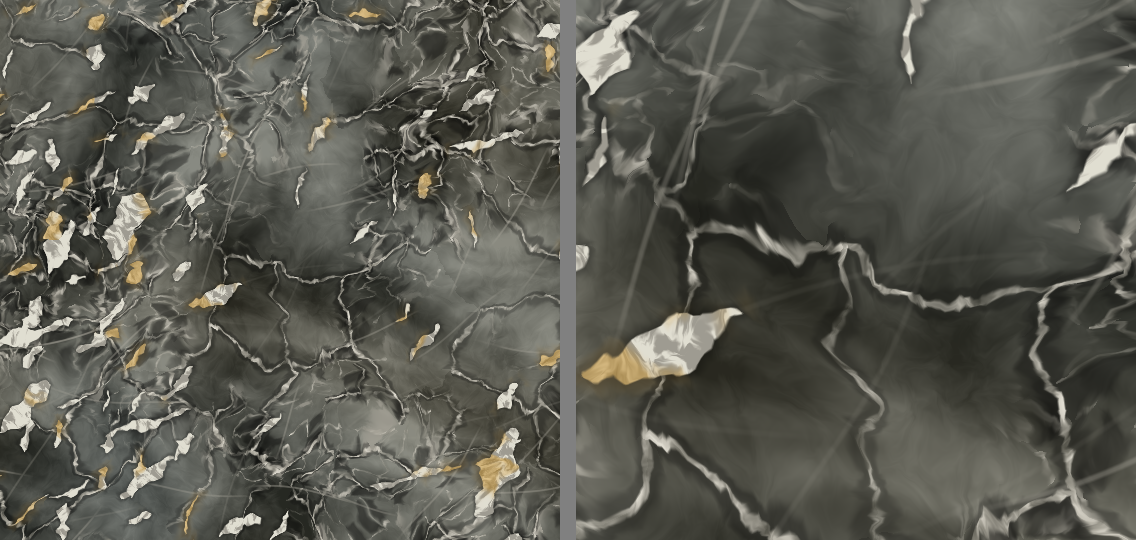
Left: the whole. Right: its middle third, enlarged.
This texture is drawn by a WebGL 2 fragment shader. Its source:

```glsl
#version 300 es
precision highp float;
// Dark grey brecciated marble with crusty broken veins, hairlines and cream-ochre shards.

uniform vec2 u_resolution;
out vec4 fragColor;

const vec3 DARK  = vec3(0.185, 0.19, 0.165);
const vec3 SLATE = vec3(0.52, 0.525, 0.49);
const vec3 VEIN  = vec3(0.69, 0.675, 0.63);
const vec3 CREAM = vec3(0.88, 0.87, 0.82);
const vec3 OCHRE = vec3(0.76, 0.63, 0.38);

mat2 turn(float a) {
  float c = cos(a), s = sin(a);
  return mat2(c, s, -s, c);
}

vec2 hash2(vec2 p) {
  vec3 q = fract(p.xyx * vec3(0.1031, 0.1030, 0.0973));
  q += dot(q, q.yzx + 33.33);
  return fract((q.xx + q.yz) * q.zy);
}

// Layered, self-warped sines, roughly -0.8 to 0.8
float smoke(vec2 p, int octaves) {
  float sum = 0.0, amp = 0.5;
  for (int i = 0; i < octaves; i++) {
    p = turn(1.2) * p * 1.75 + 3.1;
    p += 0.7 * sin(p.yx * 0.8 + 1.3);
    sum += amp * sin(p.x) * cos(p.y);
    amp *= 0.62;
  }
  return sum;
}

// Bends coordinates with triangle waves, which leaves sharp kinks
vec2 crumple(vec2 p, float freq, float amount) {
  for (int i = 0; i < 4; i++) {
    vec2 r = turn(1.1 * float(i) + 0.4) * p;
    vec2 phase = freq * r.yx / 6.2832 + vec2(0.27, 0.65) * float(i);
    p += amount * (abs(fract(phase) * 4.0 - 2.0) - 1.0);
    freq *= 1.9;
    amount *= 0.58;
  }
  return p;
}

float line(float d, float width, float soft) {
  return 1.0 - smoothstep(width, width + soft, d);
}

// Cellular noise: x = distance to border, y = cell hash, z = border hash
vec3 cells(vec2 p) {
  vec2 base = floor(p), f = p - base, nearId = base, nearPos = vec2(0.0);
  float best = 8.0, edge = 8.0;
  for (int k = 0; k < 9; k++) {
    vec2 g = vec2(k % 3 - 1, k / 3 - 1);
    vec2 o = g + 0.05 + 0.9 * hash2(base + g) - f;
    if (dot(o, o) < best) { best = dot(o, o); nearPos = o; nearId = base + g; }
  }
  vec2 pair = nearId;
  for (int k = 0; k < 25; k++) {
    vec2 g = vec2(k % 5 - 2, k / 5 - 2);
    vec2 o = g + 0.05 + 0.9 * hash2(base + g) - f;
    vec2 diff = o - nearPos;
    if (dot(diff, diff) > 0.0001) {
      float e = dot(0.5 * (o + nearPos), normalize(diff));
      if (e < edge) { edge = e; pair = base + g + nearId; }
    }
  }
  return vec3(edge, hash2(nearId + 7.0).x, hash2(pair + 31.0).y);
}

// Slightly bowed hairlines, one per grid cell
float hairlines(vec2 p, float scale, float soft) {
  vec2 q = p * scale, base = floor(q);
  float best = 0.0;
  for (int k = 0; k < 9; k++) {
    vec2 id = base + vec2(k % 3 - 1, k / 3 - 1);
    vec2 r = hash2(id + scale), s = hash2(id + 51.0);
    vec2 v = turn(-mix(-0.4, 1.5, s.x)) * (q - id - 0.25 - 0.5 * r);
    v.y += 0.05 * sin(v.x * 3.0 + 6.0 * r.x);
    float halfLength = 0.35 + 0.7 * r.y;
    float fade = 1.0 - smoothstep(0.5, 1.0, abs(v.x) / halfLength);
    best = max(best, s.y * fade * line(abs(v.y) / scale, 0.0004, soft));
  }
  return best;
}

// Angular splinters, denser at left: x = signed distance, y = seed
vec2 shards(vec2 p, float scale) {
  vec2 q = p * scale, base = floor(q), found = vec2(1.0, 0.0);
  for (int k = 0; k < 9; k++) {
    vec2 id = base + vec2(k % 3 - 1, k / 3 - 1);
    vec2 r = hash2(id + 13.0), s = hash2(id + 77.0), t = hash2(id + 140.0);
    float chance = mix(0.68, 0.2, smoothstep(0.2, 0.5, (id.x + 0.5) / scale));
    if (t.x > chance) continue;
    vec2 v = turn(-mix(0.3, 1.7, s.x)) * (q - id - 0.2 - 0.6 * r);
    float halfLength = 0.25 + 0.32 * s.y;
    float halfWidth = 0.06 + 0.18 * t.y * t.y;
    float taper = sqrt(max(1.0 - abs(v.x) / halfLength, 0.0));
    float profile = halfWidth * taper * (0.4 + 0.8 * abs(fract(v.x * 2.1 + r.y) * 2.0 - 1.0));
    float d = max(abs(v.x) - halfLength, abs(v.y + 0.25 * v.x * r.x) - profile) / scale;
    if (d < found.x) found = vec2(d, r.y);
  }
  return found;
}

void main() {
  vec2 p = gl_FragCoord.xy / u_resolution.y;
  float soft = max(0.0025, 1.4 / u_resolution.y);
  vec2 ragged = crumple(crumple(p, 19.0, 0.017), 100.0, 0.004);
  float grain = smoke(ragged * 90.0, 4);
  float mottle = smoke(ragged * 20.0, 4);
  float cluster = smoothstep(-0.3, 0.2, smoke(p * 4.0 + 2.0, 3));

  // Smoky ground, toned per plate
  vec3 plate = cells(ragged * 5.5 + 3.0);
  float tone = 0.47 + 0.8 * smoke(p * 5.0, 5) + 0.22 * (plate.y - 0.5) + 0.14 * mottle + 0.09 * grain;
  vec3 color = mix(DARK, SLATE, clamp(tone, -0.1, 1.05));
  color += vec3(0.018, 0.002, -0.018) * smoke(p * 3.0 + 8.0, 2);

  // Dark pockets and pale crusts in the crushed zones
  vec3 chip = cells(ragged * 12.0 + 9.0);
  vec3 crumb = cells(ragged * 30.0 + 5.0);
  float pocket = step(crumb.y, 0.3) * smoothstep(0.02, 0.25, crumb.x);
  color *= 1.0 - 0.4 * cluster * pocket;
  float crust = cluster * smoothstep(0.2, 0.55, mottle + 0.3 * grain) * line(chip.x / 12.0, 0.004, 0.02);
  color = mix(color, VEIN * 0.93, 0.75 * crust);

  // Broken cellular veins with shadowed flanks
  float swell = 0.0008 + 0.0011 * smoothstep(-0.2, 0.5, mottle);
  float major = smoothstep(0.25, 0.6, plate.z), minor = smoothstep(0.3, 0.6, chip.z);
  color *= 1.0 - 0.3 * major * line(abs(plate.x / 5.5 - 0.006), 0.001, 0.006);
  color *= 1.0 - 0.3 * minor * cluster * line(abs(chip.x / 12.0 - 0.005), 0.001, 0.004);
  float veins = 0.85 * major * line(plate.x / 5.5, swell, soft);
  veins = max(veins, 0.85 * cluster * minor * line(chip.x / 12.0, swell * 0.8, soft));
  veins = max(veins, 0.65 * cluster * smoothstep(0.55, 0.8, crumb.z) * line(crumb.x / 30.0, swell * 0.5, soft));
  veins *= 0.8 + 0.7 * grain + 0.4 * mottle;
  color = mix(color, VEIN + 0.2 * grain, clamp(veins, 0.0, 1.0));

  // Straight hairlines
  vec2 bowed = p + 0.006 * sin(9.0 * p.yx);
  float hairs = max(hairlines(bowed, 3.6, soft), 0.7 * hairlines(bowed + 4.0, 6.5, soft));
  color = mix(color, VEIN, 0.6 * hairs);

  // Large shards and small flecks, with shadowed rims and ochre stains
  vec2 rough = crumple(p, 70.0, 0.005);
  vec2 shard = shards(rough, 6.0), fleck = shards(rough + vec2(0.0, 3.0), 13.0);
  if (fleck.x < shard.x) shard = fleck;
  float stain = smoothstep(-0.1, 0.25, smoke(ragged * 11.0 + 5.0, 4)) * step(0.35, shard.y);
  color *= 1.0 - 0.25 * line(shard.x, 0.0, 0.009);
  color = mix(color, OCHRE * 0.75, 0.3 * stain * line(shard.x, 0.0, 0.018));
  vec3 body = mix(VEIN * 0.9, CREAM, smoothstep(-0.35, 0.25, grain + 0.5 * mottle + 0.5 * (0.6 - shard.y)));
  body = mix(body, OCHRE + 0.16 * grain, 0.85 * stain);
  color = mix(color, body, line(shard.x, -0.5 * soft, soft));

  fragColor = vec4(clamp(color, 0.0, 1.0), 1.0);
}
```
